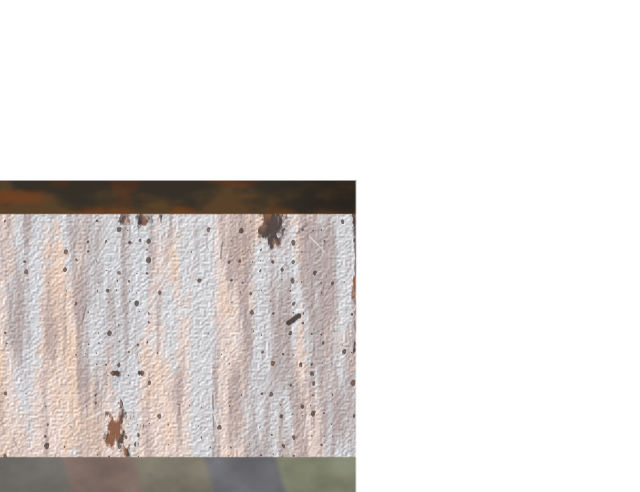
Write a Shadertoy shader that draws this texture.

```glsl
// Weathered plaster wall between two blurred strips, set in the lower left of a white page
const float WALL_RIGHT = 0.556;      // layout, as shares of the canvas
const float STRIP_TOP = 0.633;
const float WALL_TOP = 0.565;
const float WALL_BOTTOM = 0.071;
const float GRAIN_SCALE = 230.0;
const float GRAIN_RELIEF = 0.24;
const float SPECK_SCALE = 48.0;
const int SCRATCHES = 22;

const vec3 PAGE = vec3(1.0);
const vec3 PINK = vec3(0.885, 0.815, 0.785);
const vec3 PEACH = vec3(0.90, 0.79, 0.71);
const vec3 BLUE_GREY = vec3(0.815, 0.825, 0.845);
const vec3 MAUVE = vec3(0.66, 0.59, 0.58);
const vec3 SOOT = vec3(0.25, 0.21, 0.20);
const vec3 RUST = vec3(0.50, 0.31, 0.21);
const vec3 DARK_BROWN = vec3(0.35, 0.26, 0.17);
const vec3 DARK_OLIVE = vec3(0.21, 0.19, 0.16);
const vec3 TILES[5] = vec3[5](
    vec3(0.44, 0.43, 0.41), vec3(0.50, 0.43, 0.40), vec3(0.48, 0.46, 0.41),
    vec3(0.42, 0.42, 0.44), vec3(0.51, 0.52, 0.44));

float hash(vec2 p) {
    return fract(sin(dot(p, vec2(127.1, 311.7))) * 43758.5453);
}

float noise(vec2 p) {
    vec2 i = floor(p), f = fract(p);
    f = f * f * (3.0 - 2.0 * f);
    return mix(mix(hash(i), hash(i + vec2(1, 0)), f.x),
               mix(hash(i + vec2(0, 1)), hash(i + vec2(1, 1)), f.x), f.y);
}

float fbm(vec2 p) {
    float sum = 0.0, amp = 0.533;
    for (int i = 0; i < 4; i++) {
        sum += amp * noise(p);
        p = p * 2.03 + 17.3;
        amp *= 0.5;
    }
    return sum;
}

float segment(vec2 p, vec2 a, vec2 b) {
    vec2 pa = p - a, ba = b - a;
    return length(pa - ba * clamp(dot(pa, ba) / dot(ba, ba), 0.0, 1.0));
}

// Soft elliptical region, 1 at its centre
float blob(vec2 w, vec2 centre, vec2 size) {
    vec2 d = (w - centre) / size;
    return exp(-dot(d, d));
}

// Small chips: at most one per cell, denser where the wall is worn
float specks(vec2 q, float wear) {
    vec2 cell = floor(q * SPECK_SCALE);
    float r = mix(0.04, 0.23, pow(hash(cell + 3.1), 3.0));
    vec2 centre = 0.3 + 0.4 * vec2(hash(cell + 7.7), hash(cell + 9.2));
    vec2 d = fract(q * SPECK_SCALE) - centre;
    d += 0.12 * (noise(q * 190.0) - 0.5);
    float shape = 1.0 - smoothstep(r - 0.04, r + 0.06, length(d * vec2(1.0, 0.8)));
    return shape * step(hash(cell), 0.12 + 0.45 * wear);
}

// q: canvas units of its height, w: 0 to 1 across the wall
vec3 plaster(vec2 q, vec2 w, float px) {
    float broad = fbm(q * vec2(19.0, 2.6) + 4.0);
    float fine = fbm(q * vec2(55.0, 6.0) + 31.0);
    float rough = fbm(q * vec2(95.0, 60.0));

    // Tinted vertical washes
    float band = smoothstep(0.05, 0.025, abs(w.x - 0.57 + 0.03 * (rough - 0.5)));
    float cool = smoothstep(0.44, 0.66, broad + 0.3 * (rough - 0.5)
        + 0.17 * blob(w, vec2(0.0, 0.8), vec2(0.3, 0.5)) + 0.08 * (w.y - 0.5));
    vec3 col = mix(PINK, PEACH, 0.75 * smoothstep(0.48, 0.72, fbm(q * vec2(26.0, 8.0) + 60.0)));
    col = mix(col, BLUE_GREY, max(0.9 * cool, 0.85 * band));

    // Dirty runs
    float worn = blob(w, vec2(0.33, 0.4), vec2(0.09, 0.8))
        + blob(w, vec2(0.87, 0.35), vec2(0.13, 0.6))
        + 0.7 * blob(w, vec2(0.73, 0.9), vec2(0.12, 0.25));
    float run = smoothstep(0.46, 0.78, fine + 0.14 * worn - 0.08 * band);
    col = mix(col, MAUVE, run * (0.4 + 0.6 * rough));

    // Embossed grain, lit from the upper left
    vec2 g = q * GRAIN_SCALE;
    float relief = noise(g) - noise(g + vec2(-0.6, 0.6));
    col *= 1.0 + GRAIN_RELIEF * relief + 0.11 * (rough - 0.5);

    // Chips and peeled soot
    float chip = specks(q, clamp(worn, 0.0, 1.0));
    col = mix(col, mix(SOOT, RUST, 0.6 * hash(floor(q * SPECK_SCALE) + 5.0)), 0.7 * chip);
    float peel = blob(w, vec2(0.765, 0.97), vec2(0.045, 0.1))
        + 0.75 * blob(w, vec2(0.34, 0.1), vec2(0.05, 0.13))
        + 0.6 * blob(w, vec2(0.39, 0.98), vec2(0.07, 0.07))
        + 0.65 * blob(w, vec2(0.72, 0.72), vec2(0.012, 0.12))
        + 0.9 * blob(w, vec2(0.397, 0.345), vec2(0.014, 0.019))
        + 0.8 * blob(w, vec2(0.32, 0.345), vec2(0.017, 0.014))
        + 0.75 * blob(w, vec2(1.0, 0.8), vec2(0.013, 0.45));
    float ragged = fbm(q * vec2(85.0, 38.0) + 12.0);
    float soot = smoothstep(0.72, 0.92, 0.62 * peel + ragged * 0.85);
    vec3 sootColour = mix(SOOT, RUST, smoothstep(0.5, 0.75, noise(q * vec2(75.0, 24.0))));
    col = mix(col, sootColour, 0.85 * soot);

    // Slanting gouge
    vec2 size = q / max(w, vec2(0.001));
    float gouge = segment(q, vec2(0.587, 0.344), vec2(0.606, 0.357)) + 0.006 * (ragged - 0.5);
    col = mix(col, SOOT, 0.85 * (1.0 - smoothstep(0.003, 0.003 + 2.0 * px, gouge)));

    // Scratches, some dark and some pale
    for (int i = 0; i < SCRATCHES; i++) {
        float k = float(i);
        vec2 a = vec2(0.72 * hash(vec2(k, 1.0)), mix(WALL_BOTTOM, WALL_TOP, hash(vec2(k, 2.0))));
        float turn = 6.28 * hash(vec2(k, 3.0));
        vec2 b = a + vec2(0.6 * cos(turn), sin(turn)) * mix(0.02, 0.075, hash(vec2(k, 4.0)));
        float d = segment(q + 0.006 * (noise(q * 30.0) - 0.5), a, b);
        float line = (1.0 - smoothstep(0.0003, 0.0003 + 1.3 * px, d)) * smoothstep(0.3, 0.6, rough);
        col = mix(col, mix(MAUVE * 0.75, vec3(0.93), step(0.6, hash(vec2(k, 5.0)))), 0.65 * line);
    }
    return col;
}

vec3 darkStrip(vec2 q, float h) {
    float cloud = fbm(q * vec2(13.0, 24.0) + 8.0);
    vec3 col = mix(DARK_BROWN, DARK_OLIVE, smoothstep(0.3, 0.75, cloud + 0.4 * (h - 0.5)));
    col += vec3(0.07, 0.0, -0.02) * smoothstep(0.5, 0.8, noise(q * vec2(16.0, 30.0)));
    return col * mix(1.0, 0.75, smoothstep(0.5, 0.72, q.x));
}

vec3 tileStrip(vec2 q, float x, float h) {
    float t = clamp((x + 0.03 * (h - 0.5)) * 5.0, 0.0, 4.999);
    int i = int(t);
    vec3 col = mix(TILES[i], TILES[min(i + 1, 4)], smoothstep(0.88, 1.0, fract(t)));
    return col * (0.82 + 0.36 * fbm(q * vec2(14.0, 18.0)));
}

void mainImage(out vec4 fragColor, in vec2 fragCoord) {
    vec2 uv = fragCoord / iResolution.xy;
    vec2 q = fragCoord / iResolution.y;
    float px = 1.0 / iResolution.y;
    vec2 w = vec2(uv.x / WALL_RIGHT, (uv.y - WALL_BOTTOM) / (WALL_TOP - WALL_BOTTOM));

    vec3 col = tileStrip(q, w.x, uv.y / WALL_BOTTOM);
    col = mix(col, plaster(q, w, px), smoothstep(-px, px, uv.y - WALL_BOTTOM));
    float h = (uv.y - WALL_TOP) / (STRIP_TOP - WALL_TOP);
    col = mix(col, darkStrip(q, h), smoothstep(-px, px, uv.y - WALL_TOP));

    float outside = max(uv.x - WALL_RIGHT, uv.y - STRIP_TOP);
    col = mix(col, PAGE, smoothstep(-px, px, outside));
    fragColor = vec4(clamp(col, 0.0, 1.0), 1.0);
}
```
